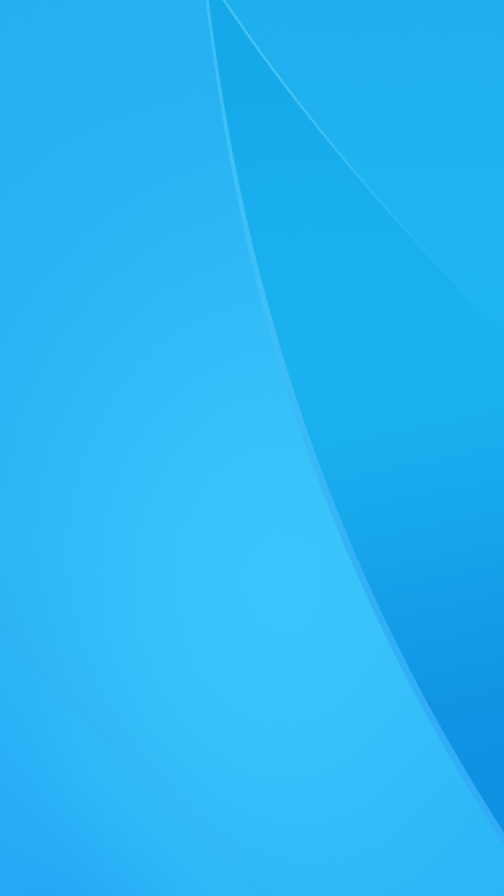
Reproduce this background procedurally as a WebGL 1 fragment shader.

```glsl
precision highp float;
uniform vec2 u_resolution;

// Signed distance, in canvas widths, to x = c0 + c1 t + c2 t^2 + c3 t^3
float curveDistance(vec2 p, vec4 c) {
  float t = p.y;
  float x = c.x + t * (c.y + t * (c.z + t * c.w));
  float slope = c.y + t * (2.0 * c.z + 3.0 * t * c.w);
  slope *= u_resolution.x / u_resolution.y;
  return (p.x - x) / sqrt(1.0 + slope * slope);
}

float cover(float d) {
  float pixel = 1.0 / u_resolution.x;
  return smoothstep(-0.75 * pixel, 0.75 * pixel, d);
}

float glow(vec2 p, vec2 center, vec2 radius) {
  vec2 q = (p - center) / radius;
  return exp(-dot(q, q));
}

float hash(vec2 p) {
  return fract(sin(dot(p, vec2(12.9898, 78.233))) * 43758.5453);
}

void main() {
  // p.y runs downward from the top edge
  vec2 p = gl_FragCoord.xy / u_resolution;
  p.y = 1.0 - p.y;

  float mainEdge = curveDistance(p, vec4(0.414, 0.22, 0.33, 0.12));
  float upperEdge = curveDistance(p, vec4(0.444, 1.2, 0.8, 0.0));
  float s = p.y - 0.699;
  float lowerEdge = curveDistance(vec2(p.x, s), vec4(0.0, 1.47, 0.74, 0.0));

  // Broad left panel, brightest below its centre
  vec3 leftPanel = mix(vec3(0.145, 0.685, 0.945), vec3(0.155, 0.69, 0.965), p.y);
  leftPanel = mix(leftPanel, vec3(0.23, 0.77, 0.985), glow(p, vec2(0.56, 0.65), vec2(0.55, 0.4)));

  // Lower left fold
  vec3 fold = mix(vec3(0.125, 0.635, 0.95), vec3(0.19, 0.725, 0.975),
                  smoothstep(-0.38, 0.0, lowerEdge));
  fold = mix(fold, vec3(0.16, 0.685, 0.965), 0.5 * (1.0 - smoothstep(0.0, 0.2, p.x)));
  leftPanel *= 1.0 - 0.025 * exp(-max(lowerEdge, 0.0) * 12.0) * (1.0 - p.x);
  vec3 color = mix(fold, leftPanel, cover(lowerEdge));

  // Deep right panel, darkening toward its lower end
  vec3 deep = mix(vec3(0.085, 0.66, 0.915), vec3(0.105, 0.695, 0.94), smoothstep(0.0, 0.38, p.y));
  deep = mix(deep, vec3(0.06, 0.57, 0.885), smoothstep(0.4, 0.92, p.y + 0.12 * (p.x - 0.7)));

  // Upper right panel, blending into the deep one at the side
  vec3 upper = mix(vec3(0.125, 0.685, 0.935), vec3(0.13, 0.71, 0.95), smoothstep(0.0, 0.25, p.y));
  float fade = 1.0 - smoothstep(0.05, 0.38, p.y);
  deep = mix(deep, upper, cover(upperEdge) * mix(0.55, 1.0, fade));
  float line = cover(0.0022 - abs(upperEdge));
  deep = mix(deep, vec3(0.33, 0.8, 0.97), line * 0.75 * fade);
  color = mix(color, deep, cover(mainEdge));

  // Narrow bevel along the main curve, bluer toward the bottom
  float width = mix(0.006, 0.013, smoothstep(0.0, 0.5, p.y));
  float bevel = cover(mainEdge + width) * (1.0 - cover(mainEdge));
  vec3 bevelColor = mix(vec3(0.26, 0.76, 0.97), vec3(0.19, 0.66, 0.96), smoothstep(0.25, 0.75, p.y));
  color = mix(color, bevelColor, bevel * 0.8);

  // Faint dither against banding
  color += (hash(gl_FragCoord.xy) - 0.5) / 255.0;
  gl_FragColor = vec4(color, 1.0);
}
```
